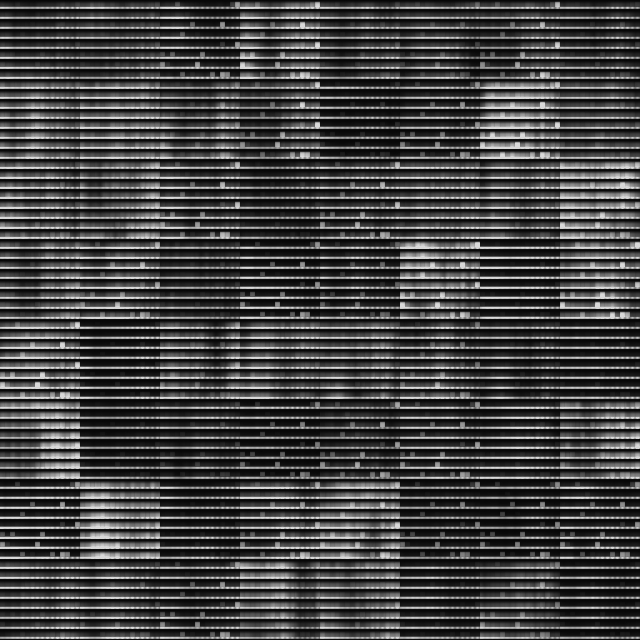
This pattern is drawn by a three.js fragment shader. Its source:

```glsl
// A grid of 8 x 8 square facade tiles, each with 8 floors of 16 windows.
// Every floor is a dark slab, a soft beaded sill and a dim glazed band;
// all tiles share one set of lit windows, while haze and gain vary by tile.

varying vec2 vUv;

const float TILES = 8.0;
const vec2 WINDOWS = vec2(16.0, 8.0);   // windows across, floors up, per tile
const float TAU = 6.2831853;

float hash(vec2 p) {
  vec3 q = fract(vec3(p.xyx) * 0.1031);
  q += dot(q, q.yzx + 33.33);
  return fract((q.x + q.y) * q.z);
}

float valueNoise(vec2 p) {
  vec2 i = floor(p);
  vec2 f = fract(p);
  f = f * f * (3.0 - 2.0 * f);
  float low = mix(hash(i), hash(i + vec2(1.0, 0.0)), f.x);
  float high = mix(hash(i + vec2(0.0, 1.0)), hash(i + vec2(1.0, 1.0)), f.x);
  return mix(low, high, f.y);
}

// Soft-edged band, 1 between lo and hi
float band(float x, float lo, float hi, float soft) {
  return smoothstep(lo - soft, lo + soft, x) * (1.0 - smoothstep(hi - soft, hi + soft, x));
}

// Tall, blurred reflections across one tile
float streaks(vec2 uv, float seed) {
  float broad = valueNoise(uv * vec2(3.5, 0.9) + seed * 91.0);
  float fine = valueNoise(uv * vec2(16.0, 1.5) + seed * 57.0);
  return 0.2 + 1.25 * broad + 0.45 * (fine - 0.3);
}

// Bright ledge with a short glow above it, beaded once per window
float sill(vec2 cellUv, float beading) {
  float core = smoothstep(0.03, 0.20, cellUv.y) * (1.0 - smoothstep(0.20, 0.42, cellUv.y));
  float glow = smoothstep(0.06, 0.22, cellUv.y) * (1.0 - smoothstep(0.22, 0.75, cellUv.y));
  float bead = 0.5 - 0.5 * cos(TAU * cellUv.x);
  return core * mix(1.0, bead, beading) + 0.12 * glow;
}

// Glazed band, fading up towards the slab above
float glazing(float height) {
  return smoothstep(0.05, 0.22, height) * (1.0 - smoothstep(0.55, 1.0, height))
    * mix(1.2, 0.75, height);
}

// Graded brightness of a window; most are unlit
float litWindow(vec2 cell, vec2 cellUv) {
  float level = smoothstep(0.84, 1.0, hash(cell + 41.0));
  float pane = band(cellUv.x, 0.04, 0.96, 0.10) * band(cellUv.y, 0.28, 0.80, 0.10);
  return level * pane;
}

void main() {
  // Tile, then window coordinates
  vec2 tile = floor(vUv * TILES);
  vec2 tileUv = fract(vUv * TILES);
  vec2 cell = floor(tileUv * WINDOWS);
  vec2 cellUv = fract(tileUv * WINDOWS);

  // Variation between tiles
  float seed = hash(tile + 7.0);
  float hazeRoll = hash(tile + 23.0);
  float haze = 0.04 + 0.46 * pow(hazeRoll, 1.6);
  float flare = smoothstep(0.97, 1.0, hazeRoll) * 0.3;
  float lampGain = mix(0.06, 0.52, smoothstep(0.25, 0.9, hash(tile + 61.0)));
  float sillGain = mix(0.58, 0.76, hash(tile + 83.0));

  // Reflections and uneven panes
  float reflection = streaks(tileUv, seed);
  float paneTone = mix(0.88, 1.12, hash(cell + tile * 31.0));
  float mullion = 1.0 - 0.12 * pow(abs(2.0 * cellUv.x - 1.0), 4.0);
  float glass = glazing(cellUv.y) * (haze + flare) * reflection * paneTone * mullion;

  // Sills are more beaded towards the right of each tile
  float beading = mix(0.08, 0.42, smoothstep(0.2, 0.8, tileUv.x + 0.4 * (seed - 0.5)));
  float ledge = sill(cellUv, beading) * sillGain * mix(0.72, 1.12, reflection);

  float lamps = litWindow(cell, cellUv) * lampGain;

  float tone = 0.025 + max(glass + lamps, ledge) + 0.3 * min(glass, ledge);
  gl_FragColor = vec4(vec3(min(tone, 0.85)), 1.0);
}
```
